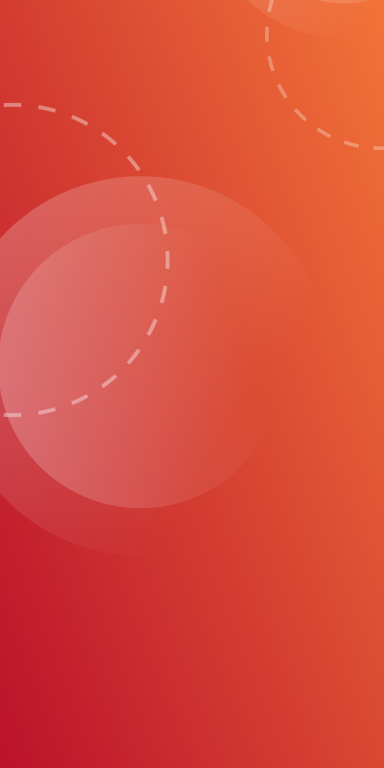
Give the GLSL for this background, as a Shadertoy shader.

```glsl
// Warm crimson-to-orange diagonal gradient with translucent double discs
// that fade out along their own directions, overlaid by dashed rings.
// Everything is measured in canvas widths, from distance functions.

const float TAU = 6.2831853;

// Antialiased coverage of a signed distance
float coverage(float dist) {
    float pixel = 1.0 / iResolution.x;
    return smoothstep(0.75 * pixel, -0.75 * pixel, dist);
}

// Opacity of a disc that fades linearly along a direction
float fadingDisc(vec2 p, float radius, vec2 fadeDir, float fadeEnd) {
    float along = dot(p / radius, fadeDir);
    float fade = clamp((fadeEnd - along) / (fadeEnd + 1.0), 0.0, 1.0);
    return 0.22 * fade * coverage(length(p) - radius);
}

// Outer disc with a smaller one inside, both tinting towards white
vec3 addOrb(vec3 color, vec2 p, float radius) {
    color = mix(color, vec3(1.0), fadingDisc(p, radius, vec2(0.83, -0.55), 0.59));
    return mix(color, vec3(1.0), fadingDisc(p, radius * 0.75, vec2(0.957, 0.29), 0.72));
}

// Circle outline cut into evenly spaced dashes, one centred at angle zero
float dashedRing(vec2 p, float radius, float halfWidth, float dashes) {
    float period = TAU / dashes;
    float angle = mod(atan(p.y, p.x) + 0.5 * period, period) - 0.5 * period;
    float across = abs(length(p) - radius) - halfWidth;
    float along = (abs(angle) - 0.25 * period) * radius;
    return coverage(across) * coverage(along);
}

void mainImage(out vec4 fragColor, in vec2 fragCoord) {
    vec2 uv = fragCoord / iResolution.xy;
    vec2 p = fragCoord / iResolution.x;

    // Background gradient
    vec3 crimson = vec3(0.73, 0.07, 0.17);
    vec3 orange = vec3(0.95, 0.45, 0.22);
    vec3 color = mix(crimson, orange, dot(uv, vec2(0.56, 0.44)));

    // Translucent orbs
    color = addOrb(color, p - vec2(0.366, 1.047), 0.494);
    color = addOrb(color, p - vec2(0.898, 2.268), 0.369);

    // Dashed rings
    float leftRing = dashedRing(p - vec2(0.0325, 1.323), 0.404, 0.005, 28.0);
    float cornerRing = dashedRing(p - vec2(0.992, 1.911), 0.297, 0.0047, 24.0);
    color = mix(color, vec3(1.0), 0.38 * leftRing);
    color = mix(color, vec3(1.0), 0.29 * cornerRing);

    fragColor = vec4(color, 1.0);
}
```
